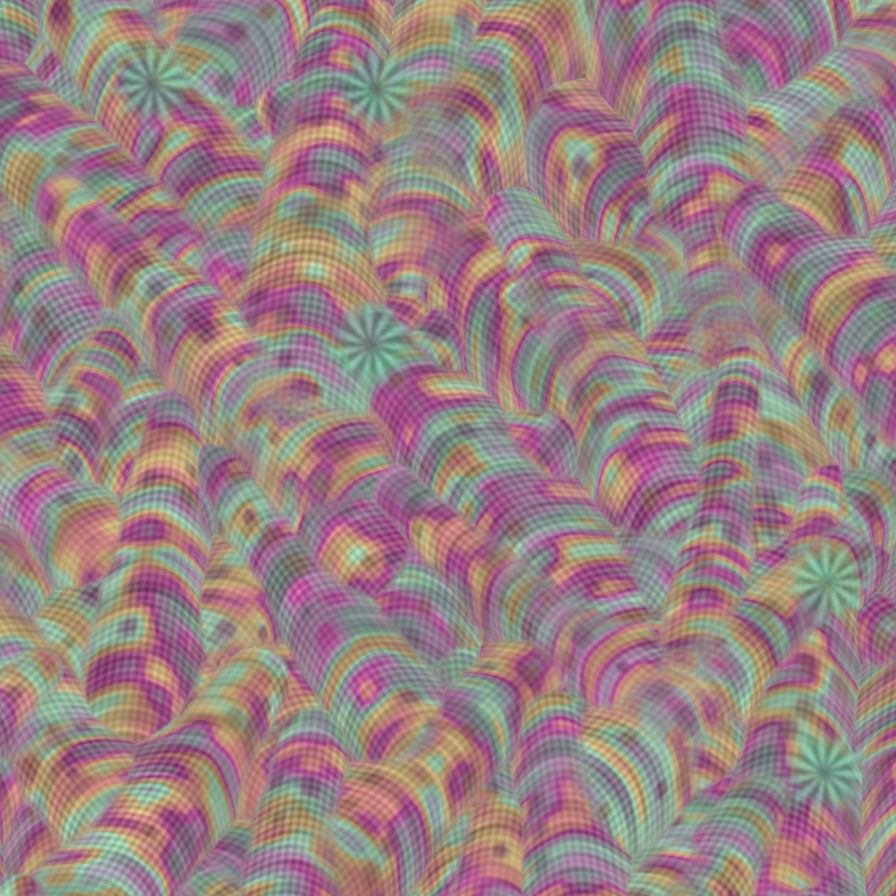
A Shadertoy shader for this pattern:

```glsl
// Overlapping tapered limbs, steep or slanted to either side, in muted rainbow colours.
// Each limb is a rounded cone scattered on a jittered grid; the highest one shows.
// Its skin has arched bands, blotches, soft spots and a fine woven mesh.
#define LIMB_CELLS 7.0
#define LIMB_LENGTH 0.36
#define LIMB_WIDTH 0.058
#define ARCH 0.5
#define HUE_SPAN 1.7
#define SATURATION 1.5
#define SPOT_CELLS 26.0
#define MESH_PERIOD 0.0085
#define MESH_DEPTH 0.075
#define ROSETTE_CELLS 4.0

const float TAU = 6.2831853;
const vec3 MEAN = vec3(0.60, 0.52, 0.52);
const vec3 SEAM = vec3(0.62, 0.60, 0.56);
const vec3 LEAF = vec3(0.42, 0.66, 0.56);
const vec3 HUES[6] = vec3[6](
    vec3(0.61, 0.36, 0.52), vec3(0.67, 0.48, 0.47), vec3(0.66, 0.57, 0.45),
    vec3(0.55, 0.63, 0.56), vec3(0.54, 0.54, 0.55), vec3(0.59, 0.47, 0.55));

struct Limb { vec2 local; float width; float seed; float height; };

vec3 hash3(vec2 p) {
    vec3 q = fract(p.xyx * vec3(0.1031, 0.1030, 0.0973));
    q += dot(q, q.yxz + 33.33);
    return fract((q.xxy + q.yzz) * q.zyx);
}

float noise(vec2 p) {
    vec2 i = floor(p), f = fract(p);
    f = f * f * (3.0 - 2.0 * f);
    vec2 e = vec2(1.0, 0.0);
    return mix(mix(hash3(i).x, hash3(i + e).x, f.x),
               mix(hash3(i + e.yx).x, hash3(i + e.xx).x, f.x), f.y);
}

// Cyclic blend through the six hues
vec3 palette(float phase) {
    float t = fract(phase) * 6.0;
    int i = int(t) % 6;
    vec3 hue = mix(HUES[i], HUES[(i + 1) % 6], smoothstep(0.1, 0.9, fract(t)));
    return MEAN + SATURATION * (hue - MEAN);
}

// One limb: rounded cone with its own tilt, size and rank
Limb makeLimb(vec2 p, vec2 cell) {
    vec3 h = hash3(cell + 3.7), k = hash3(cell + 71.3), m = hash3(cell + 19.1);
    vec2 rel = p - (cell + 0.15 + 0.7 * h.xy) / LIMB_CELLS;
    float side = h.z < 0.5 ? -1.0 : 1.0;
    float tilt = side * (k.x < 0.3 ? 0.13 : mix(0.5, 0.92, k.y));
    vec2 axis = vec2(sin(tilt), cos(tilt));
    vec2 local = vec2(dot(rel, vec2(axis.y, -axis.x)), dot(rel, axis));
    float halfLength = LIMB_LENGTH * mix(0.35, 0.58, k.z);
    float taper = 1.0 - 0.35 * clamp(local.y / halfLength, -1.0, 1.0);
    float width = LIMB_WIDTH * mix(0.75, 1.15, m.x) * taper;
    float beyond = max(abs(local.y) - halfLength, 0.0);
    float d = length(vec2(local.x, beyond)) / width;
    return Limb(local, width, m.y, 1.5 * m.z - d * d * d * d);
}

// Soft round spots: x is coverage, y a random shade
vec2 spots(vec2 q) {
    vec2 g = q * SPOT_CELLS, cell = floor(g), best = vec2(0.0);
    for (int j = -1; j <= 1; j++)
    for (int i = -1; i <= 1; i++) {
        vec2 c = cell + vec2(i, j);
        vec3 h = hash3(c + 5.3);
        float radius = h.z > 0.62 ? mix(0.25, 0.55, fract(h.z * 13.0)) : 0.01;
        float cover = 1.0 - smoothstep(radius * 0.25, radius, length(g - c - 0.2 - 0.6 * h.xy));
        if (cover > best.x) best = vec2(cover, h.x);
    }
    return best;
}

vec3 skin(Limb limb, vec2 p) {
    float u = limb.local.x / limb.width;
    vec2 q = limb.local + vec2(0.0, ARCH * limb.width * min(u * u, 2.0));
    vec2 s = q + limb.seed * 37.0;
    // Bands and blotches shift the hue
    float band = noise(s * vec2(9.0, 44.0)) - 0.5;
    float blotch = noise(s * vec2(30.0, 38.0) + 9.0) - 0.5;
    float region = noise(p * 5.0 + limb.seed * 9.0) - 0.5;
    vec3 col = palette(limb.seed + HUE_SPAN * (0.6 * band + 0.4 * blotch + 0.4 * region));
    // Thin ribs and spots
    col *= 1.0 + 0.28 * (noise(s * vec2(18.0, 120.0)) - 0.5) + 0.22 * blotch;
    vec2 spot = spots(s);
    vec3 spotColour = 0.72 * palette(spot.y * 0.6 - 0.25);
    col = mix(col, spotColour, 0.6 * spot.x);
    // Woven mesh, faded out where it is too fine to draw
    vec2 threads = cos(TAU * q / MESH_PERIOD);
    float fade = smoothstep(2.0, 3.5, MESH_PERIOD * iResolution.y);
    float patches = 0.35 + noise(s * 16.0 + 4.0);
    col += MESH_DEPTH * fade * patches * 0.5 * (threads.x + threads.y);
    return mix(col, SEAM, 0.3 * smoothstep(0.6, 1.1, abs(u)));
}

// Sparse leafy rosettes
vec3 addRosette(vec3 col, vec2 p) {
    vec2 g = p * ROSETTE_CELLS, cell = floor(g);
    vec3 h = hash3(cell + 41.7);
    vec2 r = g - cell - 0.3 - 0.4 * h.xy;
    float d = length(r), petals = cos(11.0 * atan(r.y, r.x + 1e-5) + 5.0 * d);
    float cover = step(0.68, h.z) * (1.0 - smoothstep(0.1, 0.21 + 0.03 * petals, d));
    vec3 leaf = LEAF * (1.0 + 0.25 * petals * smoothstep(0.02, 0.1, d));
    return mix(col, leaf * mix(0.7, 1.0, smoothstep(0.0, 0.06, d)), 0.7 * cover);
}

void mainImage(out vec4 fragColor, in vec2 fragCoord) {
    vec2 p = fragCoord / iResolution.y;
    vec2 home = floor(p * LIMB_CELLS);
    Limb top = Limb(vec2(0.0), 1.0, 0.0, -1e6), under = top;
    for (int j = -2; j <= 2; j++)
    for (int i = -2; i <= 2; i++) {
        Limb limb = makeLimb(p, home + vec2(i, j));
        if (limb.height > top.height) { under = top; top = limb; }
        else if (limb.height > under.height) under = limb;
    }
    // Soft seam between the two highest limbs
    float gap = top.height - under.height;
    vec3 col = mix(skin(under, p), skin(top, p), 0.5 + 0.5 * smoothstep(0.0, 0.3, gap));
    col = mix(col, SEAM, 0.3 * exp(-5.0 * gap));
    fragColor = vec4(clamp(addRosette(col, p), 0.0, 1.0), 1.0);
}
```
